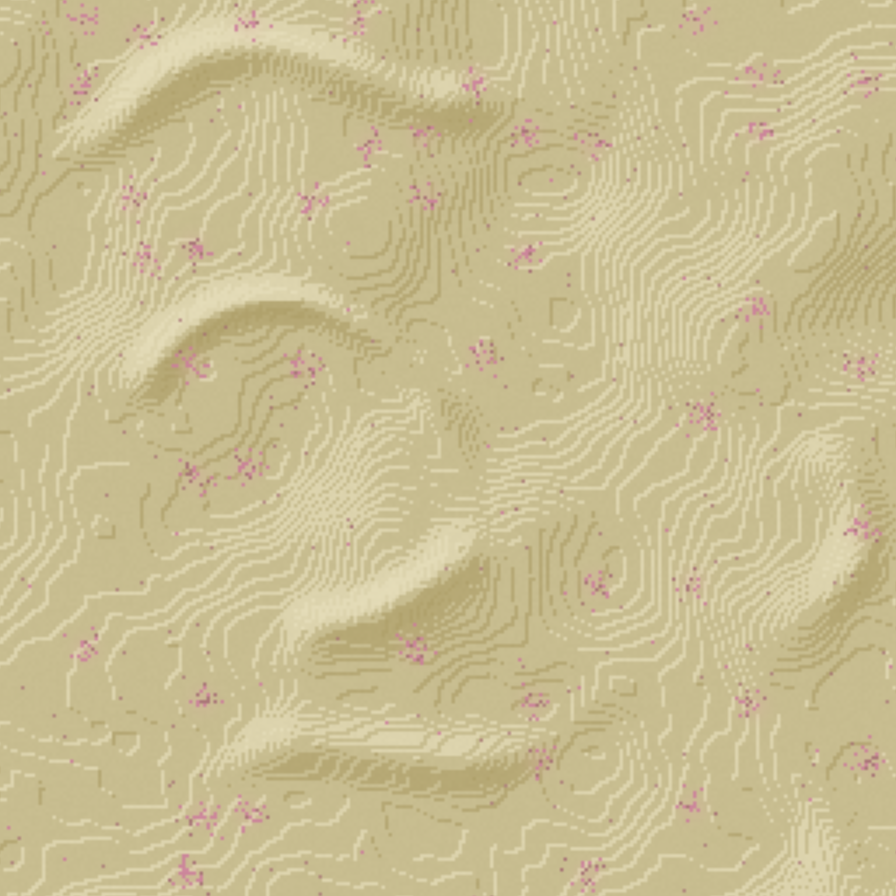
A Shadertoy shader for this texture:

```glsl
// Shaded relief of sandy terraced land with small patches of pink blossom.
// A height field is rounded to whole levels on a fine grid; each cell is lit
// by its step against the upper-left neighbour, then cells are blended.

const float CELLS = 256.0;          // grid cells per canvas height
const float PATCH_CELLS = 16.0;     // grid cells per blossom plot
const float PATCH_CHANCE = 0.17;
const float PATCH_RADIUS = 0.24;    // in plots
const float BLOSSOM_DENSITY = 0.36;
const float STRAY_CHANCE = 0.003;
const float RIDGE_HEIGHT = 8.5;     // in levels
const float RIDGE_WIDTH = 0.075;
const float STEP_CONTRAST = 0.76;
const float GRAIN = 0.012;
const vec2 TILT = vec2(15.0, -15.0);

const vec3 SAND = vec3(0.782, 0.740, 0.562);
const vec3 LIT = vec3(0.890, 0.857, 0.715);
const vec3 SHADE = vec3(0.692, 0.635, 0.425);
const vec3 BLUSH = vec3(0.835, 0.700, 0.620);
const vec3 BLOSSOM = vec3(0.800, 0.490, 0.610);
const vec3 DARK_BLOSSOM = vec3(0.640, 0.420, 0.450);

float hash(vec2 p) {
    vec3 q = fract(vec3(p.xyx) * 0.1031);
    q += dot(q, q.yzx + 33.33);
    return fract((q.x + q.y) * q.z);
}

vec2 gradientAt(vec2 corner) {
    float angle = 6.2832 * hash(corner + 71.0);
    return vec2(cos(angle), sin(angle));
}

float gradientNoise(vec2 p) {
    vec2 i = floor(p), f = p - i;
    vec2 u = f * f * f * (f * (f * 6.0 - 15.0) + 10.0);
    vec2 e = vec2(1.0, 0.0);
    float low = mix(dot(gradientAt(i), f),
                    dot(gradientAt(i + e.xy), f - e.xy), u.x);
    float high = mix(dot(gradientAt(i + e.yx), f - e.yx),
                     dot(gradientAt(i + e.xx), f - e.xx), u.x);
    return mix(low, high, u.y);
}

// Height in levels: rolling hills, a general tilt and broken curved ridges.
float terrain(vec2 p) {
    float hills = 13.0 * gradientNoise(p * 3.5 + 5.3)
                + 5.2 * gradientNoise(p * 8.0 + 17.1);
    float rough = 1.0 * gradientNoise(p * 19.0 + 31.7)
                + 0.3 * gradientNoise(p * 45.0 + 3.9);
    float relief = mix(0.45, 1.1,
                       smoothstep(-0.3, 0.2, gradientNoise(p * 1.7 + 42.4)));
    float across = gradientNoise(p * 2.7 + 11.6) / RIDGE_WIDTH;
    float present = smoothstep(-0.02, 0.16, gradientNoise(p * 2.2 + 23.8));
    return dot(TILT, p) + hills * relief + rough
         + RIDGE_HEIGHT * present * exp(-across * across);
}

float levelAt(vec2 cell) {
    return floor(terrain((cell + 0.5) / CELLS));
}

// Density of blossom around the jittered centre of the plot.
float blossomDensity(vec2 cell) {
    vec2 plotPos = (cell + 0.5) / PATCH_CELLS;
    vec2 plot = floor(plotPos);
    vec2 jitter = vec2(hash(plot + 9.0), hash(plot + 57.0)) - 0.5;
    vec2 d = (plotPos - plot - 0.5 - 0.3 * jitter) / PATCH_RADIUS;
    return step(hash(plot + 131.0), PATCH_CHANCE) * exp(-dot(d, d));
}

vec3 cellColor(vec2 cell) {
    // Terrace steps
    float rise = levelAt(cell) - levelAt(cell + vec2(-1.0, 1.0));
    float tone = clamp(rise * STEP_CONTRAST, -1.0, 1.0);
    vec3 color = mix(SAND, tone > 0.0 ? LIT : SHADE, abs(tone));
    color += GRAIN * (hash(cell + 211.0) - 0.5);

    // Blossom patches and stray specks
    float density = blossomDensity(cell);
    color = mix(color, BLUSH, 0.4 * density);
    float speck = hash(cell + 307.0);
    vec3 petal = mix(BLOSSOM, DARK_BLOSSOM, step(0.75, hash(cell + 401.0)));
    color = mix(color, petal, 0.85 * step(speck, BLOSSOM_DENSITY * density));
    float stray = step(1.0 - STRAY_CHANCE, speck);
    return mix(color, DARK_BLOSSOM, 0.65 * stray);
}

void mainImage(out vec4 fragColor, in vec2 fragCoord) {
    vec2 gridPos = fragCoord / iResolution.y * CELLS - 0.5;
    vec2 cell = floor(gridPos);
    vec2 blend = smoothstep(0.0, 1.0, gridPos - cell);

    // Soft blend of the four nearest cells
    vec3 color = vec3(0.0);
    for (int k = 0; k < 4; k++) {
        vec2 corner = vec2(k % 2, k / 2);
        vec2 weight = mix(1.0 - blend, blend, corner);
        color += weight.x * weight.y * cellColor(cell + corner);
    }
    fragColor = vec4(color, 1.0);
}
```
